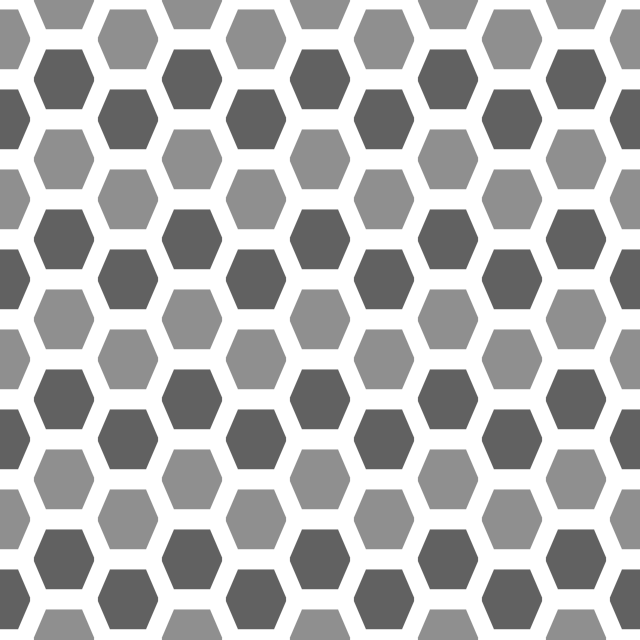
Write a WebGL 1 fragment shader that draws this pattern.

```glsl
precision highp float;
// Flat-topped hexagons in staggered columns on white, in alternating rows of two greys.

uniform vec2 u_resolution;

const float COLUMNS = 10.0;     // even, so the stagger wraps
const float ROWS = 8.0;         // even, so the two greys wrap
const float HALF_HEIGHT = 0.0467;
const float HALF_WIDTH = 0.0482;
const float HALF_TOP = 0.0282;  // half the length of the flat edge
const float ROUNDING = 0.0012;
const float FIRST_ROW = 0.0635; // height of the lowest row in the even columns

const vec3 PAPER = vec3(1.0);
const vec3 DARK_GREY = vec3(0.38);
const vec3 LIGHT_GREY = vec3(0.56);

// Signed distance to a hexagon with flat top and bottom edges.
float hexagonDistance(vec2 p, float halfWidth, float halfHeight, float halfTop) {
  p = abs(p);
  vec2 slantNormal = normalize(vec2(halfHeight, halfWidth - halfTop));
  float slant = dot(p - vec2(halfWidth, 0.0), slantNormal);
  float flatEdge = p.y - halfHeight;
  // Mirrored slants meet at the side corner; soften it slightly.
  float side = p.x - halfWidth + ROUNDING;
  return max(max(slant, flatEdge), side);
}

// Coverage of the shape at a signed distance, smoothed over one pixel.
float coverage(float distance, float pixel) {
  return 1.0 - smoothstep(-0.7 * pixel, 0.7 * pixel, distance);
}

void main() {
  vec2 uv = gl_FragCoord.xy / u_resolution;
  float pixel = 1.0 / min(u_resolution.x, u_resolution.y);
  vec3 color = PAPER;

  // Check the nearest column and both neighbours.
  float nearest = floor(uv.x * COLUMNS + 0.5);
  for (int i = -1; i <= 1; i++) {
    float column = nearest + float(i);
    float stagger = 0.5 * mod(column, 2.0);

    // Odd columns sit half a row higher.
    float rowPosition = (uv.y - FIRST_ROW) * ROWS - stagger;
    float row = floor(rowPosition + 0.5);
    vec2 local = vec2(uv.x - column / COLUMNS, (rowPosition - row) / ROWS);

    vec3 fill = mix(DARK_GREY, LIGHT_GREY, mod(row, 2.0));
    float d = hexagonDistance(local, HALF_WIDTH, HALF_HEIGHT, HALF_TOP);
    color = mix(color, fill, coverage(d, pixel));
  }

  gl_FragColor = vec4(color, 1.0);
}
```
